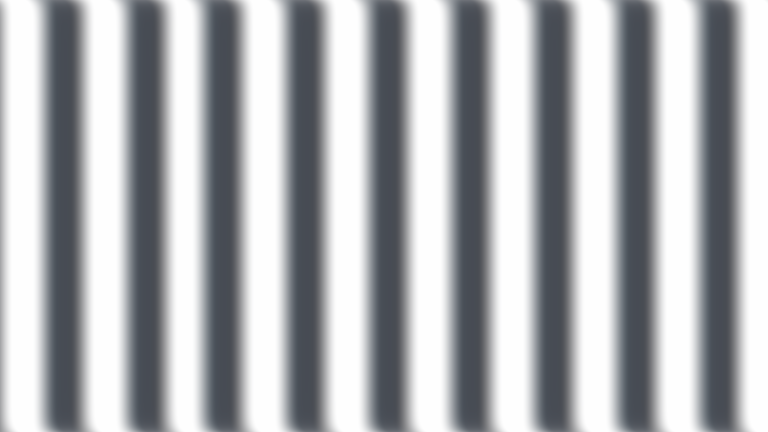
A WebGL 2 fragment shader for this pattern:

```glsl
#version 300 es
precision highp float;

#define PERIOD 0.10764
#define FIRST_BAR 0.0751
#define SLIP 0.0082
#define SLIP_EDGE 0.241
#define HALF_WIDTH 0.0250
#define SOFTNESS 0.0168
#define END_DEPTH 0.012
#define END_LEAN 0.007
#define END_FADE 0.22

uniform vec2 u_resolution;
out vec4 fragColor;

const vec3 PAPER = vec3(0.998);
const vec3 COOL_SIDE = vec3(0.298, 0.335, 0.370);
const vec3 CORE = vec3(0.278, 0.296, 0.328);
const vec3 WARM_SIDE = vec3(0.300, 0.303, 0.318);

float hash(float n) {
    return fract(sin(n * 12.9898) * 43758.5453);
}

// Dark ink across one bar, cool on the left and neutral on the right
vec3 inkColor(float side, float bar) {
    float coolness = mix(0.55, 1.0, hash(bar + 3.0));
    vec3 ink = mix(CORE, COOL_SIDE, coolness * smoothstep(0.0, 0.8, -side));
    return mix(ink, WARM_SIDE, smoothstep(0.1, 0.9, side));
}

void main() {
    vec2 uv = gl_FragCoord.xy / u_resolution;

    // The first bars sit slightly to the right of the regular spacing
    float x = uv.x - FIRST_BAR - SLIP * (1.0 - step(SLIP_EDGE, uv.x));
    float bar = floor(x / PERIOD + 0.5);
    float offset = x - bar * PERIOD;

    // Bar ends flare left at the top and right at the bottom
    float topEnd = exp(-(1.0 - uv.y) / END_DEPTH);
    float bottomEnd = exp(-uv.y / END_DEPTH);
    float ends = topEnd + bottomEnd;
    offset += END_LEAN * (topEnd - bottomEnd);

    // Blurred stripe profile, softer at the ends
    float blur = SOFTNESS * (1.0 + 0.25 * ends);
    float edge = abs(offset) - HALF_WIDTH;
    float coverage = 1.0 - smoothstep(-blur, blur, edge);
    coverage *= 1.0 - END_FADE * ends;

    vec3 ink = inkColor(offset / HALF_WIDTH, bar);
    fragColor = vec4(mix(PAPER, ink, coverage), 1.0);
}
```
